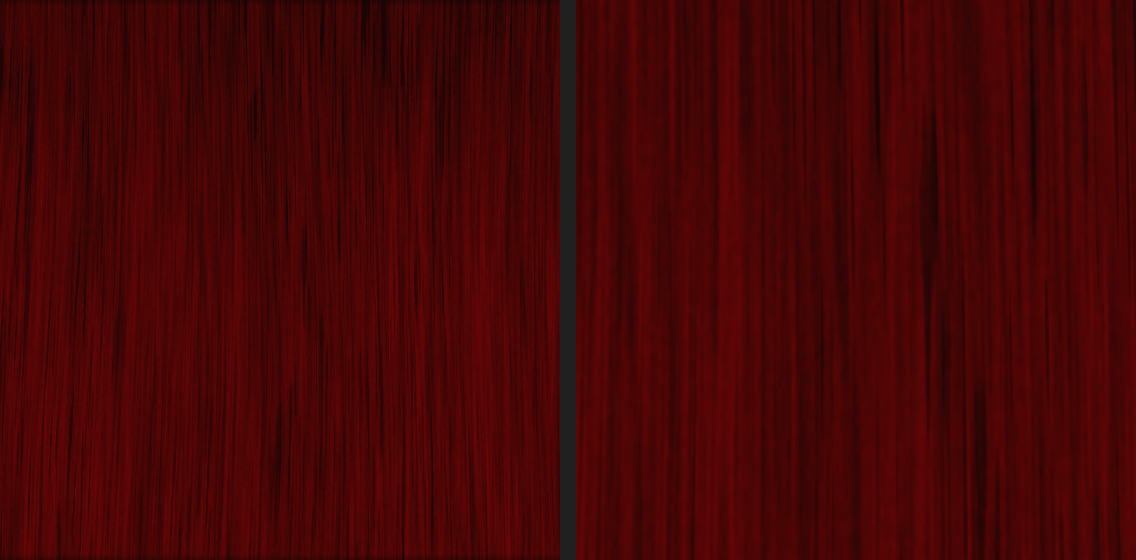
Left, the full canvas; right, a detail of the centre.
This texture is drawn by a Shadertoy shader. Its source:

```glsl
// Dark red stained wood with dense, hair-fine, nearly vertical grain.
// Columns of stretched noise, each with its own offset, form bands and fibres;
// a slight sideways warp bends them, and thin dark pores run along them.

float hash(vec2 cell) {
    vec3 p = fract(vec3(cell.xyx) * 0.1031);
    p += dot(p, p.yzx + 33.33);
    return fract((p.x + p.y) * p.z);
}

// Smooth noise along one column, shifted so that neighbours never line up
float column(float id, float y, float seed) {
    y += 9.0 * hash(vec2(id, seed * 31.0 + 5.0));
    float cell = floor(y);
    float f = smoothstep(0.0, 1.0, y - cell);
    float row = cell + seed * 53.0;
    return mix(hash(vec2(id, row)), hash(vec2(id, row + 1.0)), f);
}

// Zero-centred grain: "across" columns per canvas width, "along" cells per height
float grain(vec2 p, float across, float along, float seed) {
    float x = p.x * across + 40.0;
    float id = floor(x);
    float f = smoothstep(0.0, 1.0, x - id);
    float y = p.y * along + 10.0;
    return mix(column(id, y, seed), column(id + 1.0, y, seed), f) - 0.5;
}

void mainImage(out vec4 fragColor, in vec2 fragCoord) {
    vec2 uv = fragCoord / iResolution.xy;

    // Slight bending of the fibres, leaning a little at the left
    vec2 wood = uv;
    wood.x += 0.006 * sin(4.0 * uv.y + 5.0 * uv.x + 1.0);
    wood.x -= 0.030 * uv.y * (1.0 - uv.x) * (1.0 - uv.x);

    // Broad tone: darker, patchy upper part
    float patches = grain(wood, 7.0, 1.6, 1.0);
    float shade = smoothstep(0.4, 1.05, uv.y);
    float red = 0.313 - 0.078 * shade * (1.0 + 0.9 * patches);
    red += 0.050 * patches;

    // Streaks and fibres, from wide to hair thin
    red += 0.045 * grain(wood, 24.0, 1.3, 2.0);
    red += 0.040 * grain(wood, 60.0, 1.8, 3.0);
    red += 0.055 * grain(wood, 130.0, 3.0, 4.0);
    red += 0.085 * grain(wood, 245.0, 6.0, 5.0);
    red += 0.105 * grain(wood, 430.0, 10.0, 9.0);

    // Thin dark pores, gathered in some bands
    float pores = smoothstep(0.12, 0.36, grain(wood, 310.0, 8.0, 6.0));
    float crowding = smoothstep(-0.3, 0.3, grain(wood, 18.0, 2.0, 7.0));
    red -= 0.115 * pores * (0.35 + 0.65 * crowding);

    // Short flecks and a narrow dark rim above and below
    red += 0.045 * grain(wood, 400.0, 170.0, 8.0);
    float rim = min(uv.y, 1.0 - uv.y);
    red *= mix(0.75, 1.0, smoothstep(0.0, 0.012, rim));

    red = clamp(red, 0.10, 0.44);
    fragColor = vec4(red, 0.018, 0.02 + 0.01 * smoothstep(0.3, 0.4, red), 1.0);
}
```
